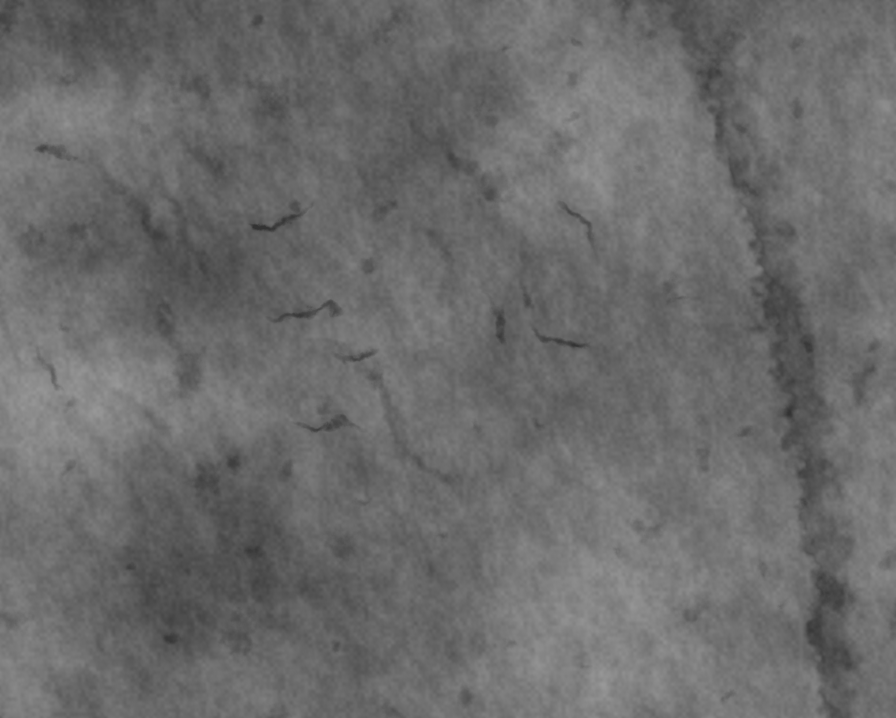
A WebGL 1 fragment shader for this texture:

```glsl
precision highp float;
// Grey mottled mineral surface with a dark ragged vein, short cracks, specks and faint scan lines.
uniform vec2 u_resolution;

float hash(vec2 p) {
  vec3 q = fract(vec3(p.xyx) * 0.1031);
  q += dot(q, q.yzx + 33.33);
  return fract((q.x + q.y) * q.z);
}

float noise(vec2 p) {
  vec2 cell = floor(p);
  vec2 f = fract(p);
  f = f * f * (3.0 - 2.0 * f);
  float low = mix(hash(cell), hash(cell + vec2(1.0, 0.0)), f.x);
  float high = mix(hash(cell + vec2(0.0, 1.0)), hash(cell + 1.0), f.x);
  return mix(low, high, f.y);
}

// Layered noise centred on zero
float fbm(vec2 p) {
  float sum = 0.0;
  float amplitude = 0.5;
  for (int i = 0; i < 5; i++) {
    sum += amplitude * (noise(p) - 0.5);
    p = mat2(1.6, 1.2, -1.2, 1.6) * p + 17.3;
    amplitude *= 0.5;
  }
  return sum;
}

vec2 rotate(vec2 p, float angle) {
  float c = cos(angle);
  float s = sin(angle);
  return vec2(c * p.x + s * p.y, c * p.y - s * p.x);
}

float patchShade(vec2 p, vec2 centre, vec2 size) {
  vec2 d = (p - centre) / size;
  return exp(-dot(d, d));
}

// Bent stroke, thick at one end and fading to a hair at the other
float crack(vec2 p, float angle, float halfLength, float width, float bend) {
  vec2 q = rotate(p, angle);
  float along = q.x / halfLength;
  q.y -= bend * halfLength * (along * along - 0.4);
  q.y += 0.018 * (noise(vec2(q.x * 40.0, angle * 9.0)) - 0.5);
  float ends = 1.0 - smoothstep(0.65, 1.0, abs(along));
  float weight = ends * smoothstep(-1.3, 0.3, along);
  float thickness = width * (0.4 + 0.6 * weight);
  float core = 1.0 - smoothstep(0.1, 1.4, abs(q.y) / thickness);
  float halo = exp(-pow(q.y / (3.0 * width), 2.0));
  return weight * (core + 0.2 * halo);
}

// Strong short cracks alternating with long faint wisps
float cracks(vec2 p) {
  float dark = 0.0;
  for (int i = 0; i < 20; i++) {
    float n = float(i);
    float faint = mod(n, 2.0);
    vec2 jitter = 0.2 * vec2(hash(vec2(n, 6.1)), hash(vec2(n, 7.9)));
    vec2 centre = vec2(0.05, 0.36) + vec2(0.78, 0.48) * fract(vec2(0.3, 0.1) + n * vec2(0.7549, 0.5698) + jitter);
    float r = hash(vec2(n, 4.7));
    float angle = mix(-1.2 + 1.8 * r, -1.4 + 0.8 * r, faint) + 3.14 * step(0.5, hash(vec2(n, 1.6)));
    float halfLength = mix(0.048, 0.08, faint) * (0.6 + 0.8 * hash(vec2(n, 9.1)));
    float bend = 0.8 * (hash(vec2(n, 2.3)) - 0.5);
    float mark = crack(p - centre, angle, halfLength, mix(0.0058, 0.011, faint), bend);
    dark = max(dark, mark * mix(0.16, 0.07, faint) * (0.7 + 0.3 * r));
  }
  return dark;
}

// Small crumbling dark specks, one per cell
float specks(vec2 p, float crumble) {
  vec2 g = p * 10.0;
  float dark = 0.0;
  for (int j = -1; j <= 1; j++) {
    for (int i = -1; i <= 1; i++) {
      vec2 cell = floor(g) + vec2(float(i), float(j));
      vec2 offset = vec2(hash(cell + 3.1), hash(cell + 8.7));
      float size = 0.07 + 0.2 * pow(hash(cell + 15.2), 2.0);
      vec2 d = rotate(g - cell - offset, 3.0 * hash(cell + 5.5)) / vec2(1.5, 0.9);
      float mark = 1.0 - smoothstep(0.0, 1.3, length(d) / size + crumble);
      dark = max(dark, mark * step(0.4, hash(cell + 21.4)));
    }
  }
  return dark;
}

// Dark vein curving down the right side
float vein(vec2 p) {
  float centre = 1.17 - 0.04 * p.y - 0.17 * p.y * p.y;
  float ragged = 0.05 * fbm(p * 24.0) + 0.022 * (noise(p * 85.0) - 0.5);
  float d = p.x - centre + ragged;
  float body = smoothstep(-0.042, -0.018, d) * (1.0 - smoothstep(0.008, 0.045, d));
  float rim = exp(-pow((d + 0.018) / 0.008, 2.0));
  float fade = 1.0 - 0.5 * smoothstep(0.75, 1.0, p.y);
  return fade * (body * (0.1 + 0.14 * fbm(p * 38.0)) + 0.03 * rim);
}

void main() {
  vec2 p = gl_FragCoord.xy / u_resolution.y;
  vec2 warped = p + 0.11 * vec2(fbm(p * 11.0), fbm(p * 11.0 + 31.0));

  // Broad cloudy tone
  float tone = 0.424 + 0.29 * fbm(warped * 3.6 + 5.0);
  tone += 0.105 * patchShade(warped, vec2(0.13, 0.43), vec2(0.24, 0.12));
  tone += 0.085 * patchShade(warped, vec2(0.08, 0.82), vec2(0.2, 0.08));
  tone += 0.06 * patchShade(warped, vec2(0.84, 0.16), vec2(0.1, 0.13));
  tone -= 0.085 * patchShade(warped, vec2(0.16, 0.97), vec2(0.22, 0.1));
  tone -= 0.07 * patchShade(warped, vec2(0.26, 0.62), vec2(0.18, 0.06));
  tone -= 0.06 * patchShade(warped, vec2(0.25, 0.2), vec2(0.25, 0.09));
  tone -= 0.03 * patchShade(warped, vec2(0.95, 0.4), vec2(0.12, 0.2));

  // Blotches, leaning streaks and fine grain
  vec2 leaning = rotate(p, 0.4);
  tone += 0.1 * fbm(rotate(p, 0.25) * vec2(30.0, 18.0) + 9.0);
  tone += 0.09 * fbm(leaning * vec2(55.0, 30.0));
  tone += 0.04 * (noise(leaning * vec2(125.0, 80.0)) - 0.5);
  tone += 0.045 * (noise(p * 190.0) - 0.5);

  // Dark marks, broken by the surface texture
  vec2 frayed = p + 0.022 * vec2(fbm(p * 45.0), fbm(p * 45.0 + 12.0));
  float crumble = 1.6 * fbm(p * 70.0 + 3.0);
  tone -= vein(p) + cracks(frayed) * (1.0 - 0.5 * crumble) + 0.085 * specks(frayed, crumble);

  // Faint vertical scan lines
  tone += 0.014 * (noise(vec2(p.x * 130.0, 2.5)) - 0.5);
  gl_FragColor = vec4(vec3(clamp(tone, 0.2, 0.64)), 1.0);
}
```
